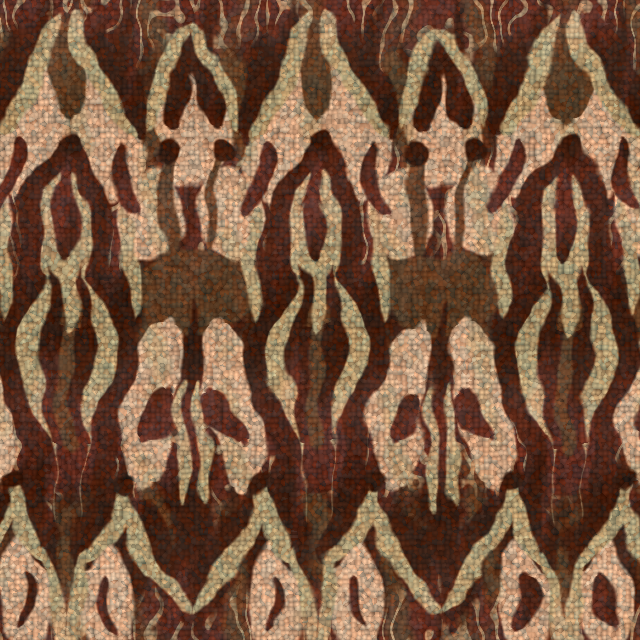
This pattern is drawn by a Shadertoy shader. Its source:

```glsl
const float SPACING = 0.39;       // distance between ogee columns
const float HALF = 0.195;
const float CENTRE = 0.495;       // axis of the middle column
const float SOFT = 0.003;         // edge softness
const float WARP = 0.009;         // hand-drawn wobble
const float KNOTS = 135.0;        // knots across the canvas
const float THREADS = 720.0;
const float BAND = 0.017;         // half width of the ogee outline
const float GRAIN = 0.42;
const vec3 DARK = vec3(0.23, 0.115, 0.065);
const vec3 RUST = vec3(0.36, 0.18, 0.14);
const vec3 OLIVE = vec3(0.40, 0.29, 0.18);
const vec3 SAGE = vec3(0.64, 0.56, 0.41);
const vec3 ROSE = vec3(0.75, 0.60, 0.48);

vec2 hash2(vec2 p) {
    vec3 q = fract(p.xyx * vec3(0.1031, 0.1030, 0.0973));
    q += dot(q, q.yzx + 33.33);
    return fract((q.xx + q.yz) * q.zy);
}

// Cellular noise: distance to the nearest knot, and its two random values
vec3 knots(vec2 p) {
    vec2 cell = floor(p), f = fract(p);
    vec3 best = vec3(9.0);
    for (int j = -1; j <= 1; j++)
    for (int i = -1; i <= 1; i++) {
        vec2 o = vec2(i, j), h = hash2(cell + o);
        float d = length(o + h - f);
        if (d < best.x) best = vec3(d, h);
    }
    return best;
}

vec2 waves(vec2 p) {
    vec2 w = vec2(0.0);
    float amp = 0.5;
    for (int i = 0; i < 4; i++) {
        w += amp * sin(p.yx * vec2(1.0, 1.17) + w.yx * 1.5 + float(i) * 2.1);
        p = mat2(0.8, 0.6, -0.6, 0.8) * p * 1.9;
        amp *= 0.55;
    }
    return w;
}

// Tapered, bent stroke from a to b
float leaf(vec2 p, vec2 a, vec2 b, float width, float bend) {
    float len = length(b - a);
    vec2 dir = (b - a) / len, q = p - a;
    float t = dot(q, dir), h = clamp(t / len, 0.0, 1.0), arch = 4.0 * h * (1.0 - h);
    float side = dir.x * q.y - dir.y * q.x - bend * arch;
    return length(vec2(side, t - h * len)) - width * (0.25 + 0.75 * sqrt(arch));
}

float blob(vec2 p, vec2 centre, vec2 size) {
    return (length((p - centre) / size) - 1.0) * min(size.x, size.y);
}

void paint(inout vec3 c, vec3 tint, float d) {
    c = mix(c, tint, 1.0 - smoothstep(-SOFT, SOFT, d));
}

void mainImage(out vec4 fragColor, in vec2 fragCoord) {
    vec2 uv = fragCoord / iResolution.y;
    uv.y = 1.0 - uv.y;            // measured downward from the top
    vec2 wob = waves(uv * 23.0);
    vec2 p = uv + WARP * wob + 0.006 * waves(uv * 55.0 + 4.0);

    // Mirrored column: q starts at the ogee axis, r at the palmette axis
    float u = (p.x - CENTRE) / SPACING;
    vec2 rnd = hash2(vec2(floor(u + 0.5) + 9.0, 5.0));
    vec2 rnd2 = hash2(vec2(floor(u) + 9.0, step(0.0, fract(u) - 0.5) + 7.0));
    vec2 q = vec2(abs(fract(u + 0.5) - 0.5) * SPACING, p.y);
    vec2 r = vec2(HALF - q.x, p.y);

    // Ground with thin upright filaments
    vec2 mood = waves(uv * vec2(42.0, 18.0) + 2.0);
    vec3 shade = mix(DARK, RUST, smoothstep(-0.5, 0.6, mood.x));
    vec3 moss = mix(OLIVE, shade, 0.35);
    vec3 rose = mix(ROSE, SAGE, smoothstep(0.1, 0.8, mood.y) * 0.6);
    vec3 sage = mix(SAGE, ROSE, smoothstep(-0.2, 0.8, mood.x) * 0.5);
    float fil = sin(q.x * 210.0 + 7.0 * mood.y + 22.0 * q.y);
    vec3 c = mix(shade, moss, smoothstep(0.0, 0.7, mood.y));
    c = mix(c, sage, 0.75 * smoothstep(0.55, 0.9, fil) * smoothstep(-0.2, 0.4, mood.x));

    // Crest: rose petals, dark leaves and a zigzag of ribbons
    paint(c, rose, blob(q, vec2(0.055, 0.23), vec2(0.062, 0.085)));
    paint(c, rose, blob(q, vec2(0.045, 0.15), vec2(0.035, 0.05)));
    paint(c, rose, blob(r, vec2(0.015, 0.20), vec2(0.045, 0.09)));
    paint(c, rose, blob(r, vec2(0.062, 0.335), vec2(0.052, 0.07)));
    paint(c, moss, leaf(q, vec2(0.0, 0.04), vec2(0.0, 0.18), 0.022 + 0.025 * rnd.x, 0.0));
    paint(c, shade, leaf(q, vec2(0.035, 0.03), vec2(0.115, 0.21), 0.026, -0.008));
    paint(c, shade, leaf(r, vec2(0.02, 0.07), vec2(0.035, 0.20), 0.02, 0.004));
    paint(c, shade, leaf(q, vec2(0.08, 0.22), vec2(0.115, 0.33), 0.014, 0.012));
    paint(c, sage, leaf(q, vec2(0.012, 0.02), vec2(0.105, 0.21), 0.015, 0.012));
    paint(c, sage, leaf(r, vec2(0.0, 0.04), vec2(0.065, 0.20), 0.012, -0.01));
    paint(c, moss, leaf(r, vec2(0.04, 0.23), vec2(0.03, 0.40), 0.008 + 0.012 * rnd2.x, 0.0));
    paint(c, DARK, blob(r, vec2(0.045, 0.24), vec2(0.019)));

    // Palmette: woven hood, two hollow lobes, central stem
    paint(c, moss, blob(r, vec2(0.0, 0.46), vec2(0.088, 0.066)));
    paint(c, sage, leaf(r, vec2(0.105, 0.32), vec2(0.098, 0.50), 0.012, 0.008));
    paint(c, rose, leaf(r, vec2(0.035, 0.51), vec2(0.075, 0.755), 0.043, -0.014));
    paint(c, shade, leaf(r, vec2(0.035, 0.615), vec2(0.075, 0.685), 0.017 + 0.012 * rnd2.y, 0.006));
    paint(c, sage, leaf(r, vec2(0.012, 0.60), vec2(0.016, 0.79), 0.011, 0.0));
    paint(c, shade, leaf(r, vec2(0.0, 0.47), vec2(0.0, 0.77), 0.008, 0.0));

    // Ogee: dark outline, pale lining, leaf and hanging drop inside
    float belly = (q.y - 0.55) / 0.085;
    float edge = 0.055 * smoothstep(0.205, 0.33, q.y) + 0.043 * exp(-belly * belly);
    float d = q.x - edge;
    float span = max(0.215 - q.y, q.y - 0.77);
    paint(c, shade, max(d, span));
    paint(c, sage, leaf(q, vec2(0.012, 0.27), vec2(0.028, 0.43), 0.009, -0.012));
    float lining = 0.018 * smoothstep(0.42, 0.52, q.y) * smoothstep(0.72, 0.62, q.y);
    paint(c, sage, abs(d + BAND + 0.016) - lining);
    paint(c, moss, leaf(q, vec2(0.0, 0.46), vec2(0.0, 0.70), 0.022, 0.0));
    paint(c, shade, abs(q.x - 0.02) - 0.009 + 8.0 * max(0.0, abs(q.y - 0.6) - 0.09));
    paint(c, sage, blob(q, vec2(0.0, 0.375), vec2(0.032, 0.062)));
    paint(c, sage, leaf(q, vec2(0.0, 0.40), vec2(0.0, 0.52), 0.012, 0.0));
    paint(c, shade, leaf(q, vec2(0.0, 0.28), vec2(0.0, 0.40), 0.013 + 0.009 * rnd.y, 0.0));
    paint(c, mix(shade, DARK, 0.5), max(abs(d) - BAND, span));
    paint(c, DARK, blob(q, vec2(0.0, 0.222), vec2(0.018)));

    // Lower row: rose pockets between crossing ribbons
    paint(c, rose, blob(q, vec2(0.062, 0.935), vec2(0.042, 0.095)));
    paint(c, shade, leaf(q, vec2(0.06, 0.90), vec2(0.075, 0.98), 0.007 + 0.012 * rnd.x, 0.01));
    paint(c, shade, leaf(q, vec2(0.075, 0.765), vec2(0.185, 0.97), 0.030, -0.012));
    paint(c, shade, leaf(q, vec2(0.085, 0.76), vec2(0.025, 0.89), 0.026, 0.01));
    paint(c, sage, leaf(q, vec2(0.08, 0.76), vec2(0.192, 0.955), 0.013, 0.014));
    paint(c, sage, leaf(q, vec2(0.09, 0.755), vec2(0.032, 0.88), 0.014, -0.01));
    paint(c, sage, leaf(q, vec2(0.032, 0.86), vec2(0.008, 1.03), 0.011, 0.006));
    paint(c, DARK, blob(q, vec2(0.088, 0.75), vec2(0.018, 0.014)));

    // Knotted pile, crossed threads and faded dye
    vec3 k = knots(uv * KNOTS);
    vec2 weave = sin(uv * THREADS);
    c *= 1.0 + GRAIN * (0.48 - k.x) + 0.28 * (k.y - 0.5) + 0.05 * (weave.x + weave.y);
    c += 0.09 * (k.z - 0.5) * vec3(1.0, -0.3, -0.8) + 0.025 * wob.x;
    fragColor = vec4(clamp(c, 0.0, 1.0), 1.0);
}
```
